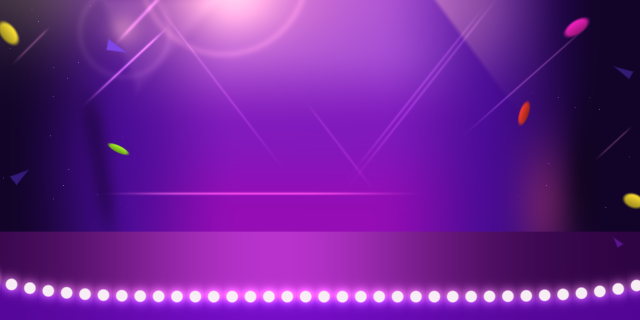
Give the GLSL for this background, as a WebGL 2 fragment shader.

```glsl
#version 300 es
precision highp float;
// A violet stage with a hazy top light, diagonal beams, confetti and a sagging string of bulbs.
uniform vec2 u_resolution;
out vec4 fragColor;

const float FLOOR_Y = 0.276;
const float BULB_STEP = 0.05745;

float hash(vec2 p) {
  return fract(sin(dot(p, vec2(127.1, 311.7))) * 43758.5);
}

float noise(vec2 p) {
  vec2 i = floor(p), f = fract(p);
  f = f * f * (3.0 - 2.0 * f);
  return mix(mix(hash(i), hash(i + vec2(1, 0)), f.x),
             mix(hash(i + vec2(0, 1)), hash(i + vec2(1, 1)), f.x), f.y);
}

float glow(vec2 p, vec2 center, vec2 radius) {
  vec2 d = (p - center) / radius;
  return exp(-dot(d, d));
}

// Signed distance from the line a-b, positive on its left side.
float side(vec2 p, vec2 a, vec2 b) {
  vec2 d = normalize(b - a);
  return d.x * (p.y - a.y) - d.y * (p.x - a.x);
}

// Thin line that fades out at both ends.
float streak(vec2 p, vec2 a, vec2 b, float width) {
  vec2 d = b - a;
  float t = clamp(dot(p - a, d) / dot(d, d), 0.0, 1.0);
  float dist = length(p - a - d * t) / width;
  return exp(-dist * dist) * smoothstep(0.0, 0.25, t) * smoothstep(1.0, 0.6, t);
}

float ring(vec2 p, vec2 center, float radius, float width) {
  float d = (length(p - center) - radius) / width;
  return exp(-d * d);
}

float triangle(vec2 p, vec2 a, vec2 b, vec2 c, float soft) {
  float inside = min(side(p, a, b), min(side(p, b, c), side(p, c, a)));
  return smoothstep(-soft, soft, inside);
}

// Soft ellipse, shaded from one edge to the other.
vec3 confetti(vec3 base, vec2 p, vec2 center, vec2 size, float angle, vec3 tint) {
  float c = cos(angle), s = sin(angle);
  vec2 q = mat2(c, -s, s, c) * (p - center) / size;
  float mask = 1.0 - smoothstep(0.65, 1.1, length(q));
  return mix(base, tint * (0.85 + 0.25 * q.y), mask);
}

vec3 wall(vec2 p) {
  vec3 center = mix(vec3(0.58, 0.05, 0.71), vec3(0.50, 0.10, 0.74), smoothstep(0.32, 0.62, p.y));
  center = mix(center, vec3(0.62, 0.28, 0.83), smoothstep(0.60, 0.86, p.y));
  float d = abs(p.x - 0.96) + 0.04 * (noise(p * 4.0) - 0.5);
  vec3 color = mix(center, vec3(0.27, 0.04, 0.57), smoothstep(0.20, 0.66, d));
  color = mix(color, vec3(0.07, 0.015, 0.16), smoothstep(0.56, 0.93, d));
  // Folds of the side curtains
  color *= 1.0 - 0.3 * streak(p, vec2(0.27, 0.75), vec2(0.36, 0.18), 0.035);
  color += vec3(0.20, 0.08, 0.0) * glow(p, vec2(1.70, 0.36), vec2(0.09, 0.19));
  color *= 1.0 - 0.35 * glow(p, vec2(1.82, 0.45), vec2(0.05, 0.2));
  return color;
}

vec3 lights(vec2 p) {
  // Top light and the dusty corner
  vec3 sum = vec3(0.25, 0.21, 0.0) * glow(p, vec2(0.73, 1.04), vec2(0.42, 0.24));
  sum += vec3(0.25, 0.32, 0.12) * glow(p, vec2(0.73, 1.02), vec2(0.14, 0.12));
  sum += vec3(0.20, 0.20, 0.12) * glow(p, vec2(0.12, 1.05), vec2(0.32, 0.20));
  sum += vec3(0.20, 0.18, 0.06) * glow(p, vec2(0.385, 0.905), vec2(0.05));
  sum += vec3(0.09, 0.07, 0.04) * ring(p, vec2(0.70, 1.09), 0.26, 0.012);
  sum += vec3(0.05, 0.04, 0.03) * ring(p, vec2(0.39, 0.90), 0.14, 0.012);
  // Pale facets between crossing beams
  float right = smoothstep(-0.01, 0.01, side(p, vec2(1.59, 0.69), vec2(1.36, 1.0)) * -1.0);
  right *= smoothstep(0.60, 1.0, p.y) * smoothstep(1.78, 1.48, p.x);
  sum += vec3(0.20, 0.20, 0.03) * right;
  float left = triangle(p, vec2(0.43, 0.72), vec2(0.68, 1.0), vec2(0.32, 1.0), 0.02);
  sum += vec3(0.07, 0.06, 0.04) * left;
  // Fine diagonal lines
  vec3 lilac = vec3(0.22, 0.13, 0.18);
  sum += lilac * 0.6 * streak(p, vec2(1.58, 1.04), vec2(1.06, 0.38), 0.004) * step(p.y, 1.0);
  sum += lilac * 0.6 * streak(p, vec2(1.53, 1.0), vec2(1.07, 0.42), 0.004);
  sum += lilac * 0.5 * streak(p, vec2(0.48, 1.0), vec2(0.91, 0.44), 0.004);
  sum += lilac * 0.4 * streak(p, vec2(0.95, 0.69), vec2(1.18, 0.39), 0.004);
  sum += lilac * streak(p, vec2(1.86, 0.94), vec2(1.43, 0.56), 0.003);
  sum += lilac * streak(p, vec2(1.98, 0.61), vec2(1.85, 0.49), 0.003);
  sum += lilac * 2.0 * streak(p, vec2(0.53, 0.92), vec2(0.25, 0.66), 0.004);
  sum += lilac * 1.3 * streak(p, vec2(0.52, 1.03), vec2(0.35, 0.85), 0.006);
  sum += lilac * streak(p, vec2(0.16, 0.92), vec2(0.03, 0.79), 0.004);
  sum += vec3(0.38, 0.22, 0.20) * streak(p, vec2(0.30, 0.395), vec2(1.35, 0.395), 0.004);
  // Dust near the sides
  vec2 cell = floor(p * 22.0);
  vec2 spot = 0.2 + 0.6 * vec2(hash(cell), hash(cell + 7.3));
  float mote = smoothstep(0.06, 0.0, length(fract(p * 22.0) - spot)) * step(0.86, hash(cell + 3.1));
  return sum + vec3(0.35, 0.25, 0.55) * mote * smoothstep(0.55, 0.8, abs(p.x - 1.0));
}

float stringHeight(float x) {
  return 0.073 + 0.042 * pow(abs(x - 1.02), 6.0);
}

vec3 stage(vec2 p) {
  float spread = (p.x - 0.86) / 0.58;
  vec3 band = mix(vec3(0.17, 0.01, 0.25), vec3(0.72, 0.20, 0.80), exp(-spread * spread));
  vec3 apron = mix(vec3(0.32, 0.02, 0.58), vec3(0.46, 0.05, 0.78), exp(-spread * spread));
  float rope = p.y - stringHeight(p.x);
  vec3 color = mix(apron, band, smoothstep(-0.025, 0.01, rope));
  return color + vec3(0.20, 0.12, 0.20) * exp(-pow(rope / 0.026, 2.0));
}

vec3 bulbs(vec3 base, vec2 p) {
  float x = (floor((p.x - 0.036) / BULB_STEP + 0.5)) * BULB_STEP + 0.036;
  float d = length(p - vec2(x, stringHeight(x)));
  vec3 color = base + vec3(0.30, 0.22, 0.25) * exp(-pow(d / 0.027, 2.0));
  return mix(color, vec3(0.97, 0.93, 0.96), smoothstep(0.021, 0.015, d));
}

void main() {
  vec2 p = gl_FragCoord.xy / u_resolution * vec2(2.0, 1.0);
  float edge = 1.0 / u_resolution.y;
  vec3 color = mix(stage(p), wall(p) + lights(p), smoothstep(-edge, edge, p.y - FLOOR_Y));
  color = bulbs(color, p);
  // Paper shards
  color = mix(color, vec3(0.50, 0.27, 0.90), triangle(p, vec2(0.333, 0.844), vec2(0.396, 0.836), vec2(0.339, 0.878), edge));
  color = mix(color, vec3(0.20, 0.10, 0.45), triangle(p, vec2(1.919, 0.792), vec2(1.966, 0.753), vec2(1.979, 0.776), edge));
  color = mix(color, vec3(0.20, 0.10, 0.48), triangle(p, vec2(0.031, 0.448), vec2(0.052, 0.422), vec2(0.089, 0.469), edge));
  color = mix(color, vec3(0.34, 0.08, 0.55), triangle(p, vec2(1.917, 0.258), vec2(1.930, 0.227), vec2(1.948, 0.237), edge));
  // Confetti
  color = confetti(color, p, vec2(0.026, 0.896), vec2(0.046, 0.026), -0.9, vec3(0.95, 0.85, 0.20));
  color = confetti(color, p, vec2(1.802, 0.914), vec2(0.048, 0.023), 0.6, vec3(0.92, 0.12, 0.72));
  color = confetti(color, p, vec2(1.638, 0.646), vec2(0.042, 0.016), 1.25, vec3(0.92, 0.22, 0.16));
  color = confetti(color, p, vec2(0.370, 0.534), vec2(0.038, 0.012), -0.45, vec3(0.62, 0.92, 0.15));
  color = confetti(color, p, vec2(1.980, 0.372), vec2(0.036, 0.024), -0.35, vec3(0.95, 0.83, 0.18));
  fragColor = vec4(clamp(color, 0.0, 1.0), 1.0);
}
```
